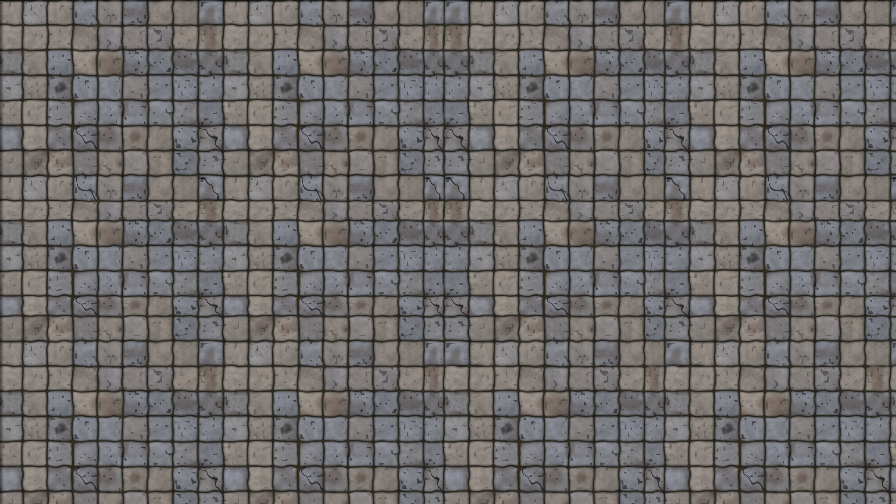
Reproduce this texture procedurally as a Shadertoy shader.

```glsl
// Worn grey stone tiles with dark grout, pits, cracks and moss, in a repeating block.
#define ROWS 20.1               // tile pitches in the canvas height
#define PERIOD vec2(9.0, 7.0)   // tiles in one repeating block
#define SQUEEZE 0.2             // width lost by the narrow seam tiles
#define GROUT_HALF 0.026        // half width of a joint, in tiles
#define CORNER 0.12             // corner radius and bevel depth, in tiles
#define WOBBLE 0.075            // unevenness of the joints
#define GRAIN 0.17              // strength of the stone grain
#define GROUT_COLOR vec3(0.165, 0.155, 0.125)
#define MOSS_COLOR vec3(0.20, 0.165, 0.09)
#define WARM_STONE vec3(0.525, 0.495, 0.47)
#define COOL_STONE vec3(0.475, 0.485, 0.515)

float hash(vec2 p) {
    return fract(sin(dot(p, vec2(127.1, 311.7))) * 43758.5453);
}

// Value noise that wraps with the repeating block
float noise(vec2 p, float freq) {
    p *= freq;
    vec2 i = floor(p), f = smoothstep(0.0, 1.0, fract(p));
    vec2 wrap = PERIOD * freq;
    float a = hash(mod(i, wrap));
    float b = hash(mod(i + vec2(1, 0), wrap));
    float c = hash(mod(i + vec2(0, 1), wrap));
    float d = hash(mod(i + vec2(1, 1), wrap));
    return mix(mix(a, b, f.x), mix(c, d, f.x), f.y);
}

// Compress one tile, starting at index start, along an axis
float squeezeTile(float x, float start) {
    return x + SQUEEZE * clamp((x - start) / (1.0 - SQUEEZE), 0.0, 1.0);
}

// Position inside the block; the upper right area is offset by one column
vec2 blockPosition(vec2 p) {
    float offset = step(18.0, p.x) * step(p.y, 15.0);
    return mod(p - vec2(offset, 0.0), PERIOD);
}

void mainImage(out vec4 fragColor, in vec2 fragCoord) {
    // Tile grid, counted from the top left
    vec2 canvas = vec2(fragCoord.x, iResolution.y - fragCoord.y) / iResolution.y;
    float pixel = ROWS / iResolution.y;
    vec2 p = canvas * ROWS + vec2(0.1, 0.0);
    p.x = squeezeTile(squeezeTile(p.x, 17.0), 26.0);
    p.y = squeezeTile(squeezeTile(p.y, 8.0), 12.0);

    // Uneven joints
    vec2 q = blockPosition(p);
    p += WOBBLE * (vec2(noise(q, 3.0), noise(q + vec2(4, 2), 3.0)) - 0.5);
    q = blockPosition(p);
    vec2 id = floor(q), local = fract(q);

    // Depth inside the rounded tile, with moss widening one joint
    float depth = CORNER - length(max(abs(local - 0.5) - 0.5 + CORNER, 0.0));
    float moss = smoothstep(0.22, 0.05, abs(q.x - 3.0 + 0.2 * (noise(q, 5.0) - 0.5)))
               * smoothstep(3.8, 4.2, q.y) * smoothstep(6.1, 5.7, q.y);
    depth -= 0.05 * moss * noise(q, 6.0);

    // Stone tint, stains and grain
    float tint = hash(id + 3.0);
    vec3 stone = mix(WARM_STONE, COOL_STONE, smoothstep(0.2, 0.8, tint));
    stone *= 0.94 + 0.12 * hash(id + 17.0);
    float stain = smoothstep(0.45, 0.85, noise(q, 2.0)) * step(0.55, hash(id + 29.0));
    stone *= 1.0 - stain * vec3(0.16, 0.20, 0.22);
    float grain = 0.4 * noise(q, 3.0) + 0.35 * noise(q, 7.0) + 0.25 * noise(q, 14.0);
    stone *= 1.02 + 2.0 * GRAIN * (grain - 0.5);

    // Pits, denser on the cool tiles
    float pits = smoothstep(0.80, 0.93, noise(q + vec2(2, 5), 8.0));
    stone *= 1.0 - pits * mix(0.15, 0.5, tint);

    // Diagonal cracks on a few tiles of the block
    float crackRow = max(step(abs(id.y - 5.0), 0.1), step(abs(floor(p.y) - 7.0), 0.1));
    float crackColumn = max(step(abs(id.x - 3.0), 0.1), step(abs(id.x - 8.0), 0.1));
    float bend = 0.5 * (noise(q, 4.0) - 0.5);
    float crack = smoothstep(0.04 + pixel, 0.01, abs(local.y - local.x + bend));
    stone *= 1.0 - 0.6 * crack * crackRow * crackColumn;

    // Chipped hollow in one tile of the block
    vec2 fromChip = (q - vec2(2.6, 3.55)) * vec2(1.0, 1.25);
    float chip = smoothstep(0.32, 0.12, length(fromChip) + 0.25 * (noise(q, 6.0) - 0.5));
    stone *= 1.0 - 0.5 * chip;

    // Bevel, lit a little from the upper left
    float bevel = smoothstep(0.0, CORNER, depth);
    float light = dot(0.5 - local, vec2(0.05, 0.06));
    stone *= mix(0.60, 1.0, bevel) + light;

    // Joints
    float soft = max(0.5 * pixel, 0.02);
    float face = smoothstep(GROUT_HALF - soft, GROUT_HALF + soft, depth);
    vec3 joint = mix(GROUT_COLOR, MOSS_COLOR, moss) * (0.8 + 0.4 * noise(q, 6.0));
    vec3 color = mix(joint, stone, face);

    // Shaded left and top borders
    color *= mix(0.55, 1.0, smoothstep(0.0, 0.009, min(canvas.x, canvas.y * 1.5)));
    fragColor = vec4(color, 1.0);
}
```
